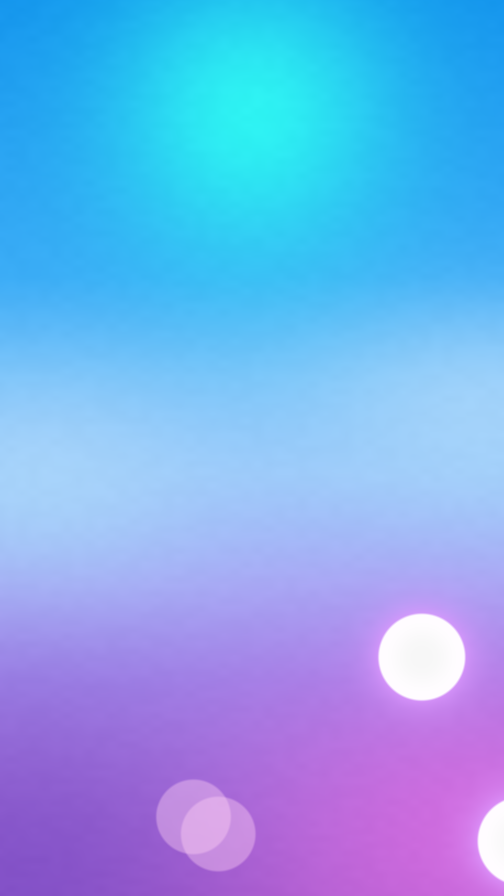
Reproduce this background procedurally as a Shadertoy shader.

```glsl
// Soft cyan-to-violet gradient with hazy light pools and glowing bokeh discs.

const vec3 AZURE    = vec3(0.08, 0.58, 0.93);
const vec3 SKY      = vec3(0.23, 0.67, 0.965);
const vec3 PALE_SKY = vec3(0.44, 0.75, 0.975);
const vec3 HAZE     = vec3(0.60, 0.78, 0.98);
const vec3 LILAC    = vec3(0.65, 0.66, 0.96);
const vec3 VIOLET   = vec3(0.62, 0.52, 0.91);
const vec3 ORCHID   = vec3(0.64, 0.36, 0.80);
const vec3 CYAN     = vec3(0.18, 0.95, 0.95);
const vec3 MIST     = vec3(0.66, 0.835, 0.98);
const vec3 PINK     = vec3(0.86, 0.42, 0.88);
const vec3 PLUM     = vec3(0.47, 0.30, 0.77);
const vec3 HALO     = vec3(0.87, 0.60, 1.00);
const vec3 BLUSH    = vec3(1.00, 0.82, 0.96);

float hash(vec2 cell) {
    vec3 q = fract(vec3(cell.xyx) * 0.1031);
    q += dot(q, q.yzx + 33.33);
    return fract((q.x + q.y) * q.z);
}

float valueNoise(vec2 p) {
    vec2 cell = floor(p), f = fract(p);
    f = f * f * (3.0 - 2.0 * f);
    float low  = mix(hash(cell), hash(cell + vec2(1, 0)), f.x);
    float high = mix(hash(cell + vec2(0, 1)), hash(cell + vec2(1, 1)), f.x);
    return mix(low, high, f.y);
}

// Linear blend factor between two depths
float span(float a, float b, float x) {
    return clamp((x - a) / (b - a), 0.0, 1.0);
}

// Vertical colour ramp: depth is 0 at the top and 1 at the bottom
vec3 skyRamp(float depth) {
    vec3 c = mix(AZURE, SKY, span(0.0, 0.31, depth));
    c = mix(c, PALE_SKY, span(0.31, 0.42, depth));
    c = mix(c, HAZE,     span(0.42, 0.53, depth));
    c = mix(c, LILAC,    span(0.53, 0.65, depth));
    c = mix(c, VIOLET,   span(0.65, 0.76, depth));
    return mix(c, ORCHID, span(0.76, 1.0, depth));
}

// Elliptical Gaussian light
float pool(vec2 p, vec2 center, vec2 radii) {
    vec2 d = (p - center) / radii;
    return exp(-dot(d, d));
}

// Antialiased disc coverage
float disc(vec2 p, vec2 center, float radius, float soft) {
    return 1.0 - smoothstep(-soft, soft, length(p - center) - radius);
}

// White disc with a tinted halo
vec3 glowingDisc(vec3 base, vec2 p, vec2 center, float radius, float soft) {
    float outside = max(length(p - center) - radius, 0.0);
    vec3 c = mix(base, HALO, 0.75 * exp(-outside / 0.032));
    float core = length(p - center) / radius;
    vec3 white = mix(vec3(0.97), vec3(1.0, 0.99, 1.0), smoothstep(0.2, 0.9, core));
    return mix(c, white, disc(p, center, radius, soft));
}

void mainImage(out vec4 fragColor, in vec2 fragCoord) {
    // Canvas width is one unit
    vec2 p = fragCoord / iResolution.x;
    float depth = 1.0 - fragCoord.y / iResolution.y;
    float soft = max(1.0 / iResolution.x, 0.003);

    // Background and broad light pools
    vec3 color = skyRamp(depth);
    color = mix(color, MIST, 0.85 * pool(p, vec2(0.08, 0.82), vec2(0.34, 0.20)));
    color = mix(color, MIST, 0.85 * pool(p, vec2(0.97, 0.95), vec2(0.40, 0.21)));
    color = mix(color, PINK, 0.80 * pool(p, vec2(0.97, 0.13), vec2(0.50, 0.33)));
    color = mix(color, PLUM, 0.75 * pool(p, vec2(0.0, 0.0), vec2(0.42, 0.36)));
    color = mix(color, CYAN, pool(p, vec2(0.50, 1.55), vec2(0.28, 0.29)));

    // Faint uneven texture
    color += 0.012 * (valueNoise(p * vec2(45.0, 70.0)) - 0.5);

    // Overlapping translucent discs
    for (int i = 0; i < 2; i++) {
        vec2 center = vec2(0.384, 0.157) + float(i) * vec2(0.049, -0.034);
        color = mix(color, BLUSH, 0.40 * disc(p, center, 0.074, soft));
    }

    // Bright discs
    color = glowingDisc(color, p, vec2(0.837, 0.474), 0.086, soft);
    color = glowingDisc(color, p, vec2(1.036, 0.109), 0.088, soft);

    fragColor = vec4(clamp(color, 0.0, 1.0), 1.0);
}
```
